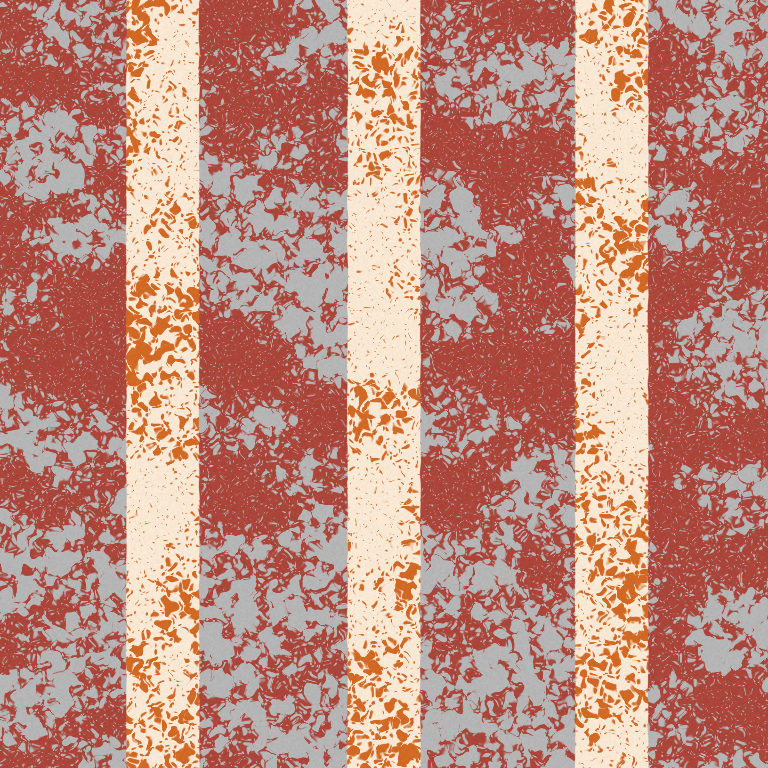
Reproduce this pattern procedurally as a WebGL 2 fragment shader.

```glsl
#version 300 es
precision highp float;
// Three cream stripes on brick red, both worn by ragged flecks: grey on the red,
// orange on the cream. Flecks are jittered, stretched ellipses in layered grids,
// with radii swelled by patch noise so that they gather into clusters.

uniform vec2 u_resolution;
out vec4 fragColor;

// Integer hash giving two values in 0..1
vec2 hash2(vec2 cell) {
  uvec2 v = uvec2(ivec2(cell)) * 1664525u + 1013904223u;
  v.x += v.y * 1664525u;
  v.y += v.x * 1664525u;
  v ^= v >> 16u;
  v.x += v.y * 1664525u;
  v.y += v.x * 1664525u;
  v ^= v >> 16u;
  return vec2(v & 65535u) / 65535.0;
}

float noise(vec2 p) {
  vec2 i = floor(p), f = fract(p);
  f = f * f * (3.0 - 2.0 * f);
  float low = mix(hash2(i).x, hash2(i + vec2(1, 0)).x, f.x);
  float high = mix(hash2(i + vec2(0, 1)).x, hash2(i + vec2(1, 1)).x, f.x);
  return mix(low, high, f.y);
}

// Cluster density from 0 (bare) to 1 (crowded)
float patches(vec2 p) {
  float n = 0.62 * noise(p) + 0.38 * noise(p * 2.3 + 17.0);
  return smoothstep(0.27, 0.73, n);
}

// Approximate distance to a layer of flecks; radius is in grid cells
float flecks(vec2 p, float scale, float radius, float seed) {
  vec2 q = p * scale + seed;
  vec2 home = floor(q);
  float lobes = 0.55 + 0.9 * noise(q * 2.7 + 31.0);
  float nearest = 1.0;
  for (int y = -1; y <= 1; y++) {
    for (int x = -1; x <= 1; x++) {
      vec2 cell = home + vec2(x, y);
      vec2 shape = hash2(cell + 401.0);
      vec2 d = q - cell - hash2(cell);
      float angle = 6.2832 * shape.x;
      float c = cos(angle), s = sin(angle);
      d = mat2(c, -s, s, c) * d * vec2(0.8, 1.25);
      float size = radius * lobes * (0.3 + 0.7 * shape.y);
      nearest = min(nearest, length(d) - size);
    }
  }
  return nearest / scale;
}

// Distance to the nearest stripe edge, negative inside the cream
float stripes(vec2 p) {
  float d = 1.0;
  for (float k = -1.0; k <= 1.0; k++) {
    float center = 0.5 + 0.2923 * k + 0.0042 * k * k;
    d = min(d, abs(p.x - center) - 0.0475);
  }
  return d + 0.0015 * (noise(p * vec2(20, 60) + 5.0) - 0.5);
}

float cover(float d) {
  float pixel = 0.8 / u_resolution.y;
  return 1.0 - smoothstep(-pixel, pixel, d);
}

void main() {
  vec2 p = gl_FragCoord.xy / u_resolution;

  // Bend the domain to roughen the fleck outlines
  vec2 bend = vec2(noise(p * 95.0 + 7.0), noise(p * 95.0 + 153.0)) - 0.5;
  vec2 w = p + 0.011 * bend + 0.1;

  // Grey flecks, in clusters wider than they are tall
  float crowd = patches(w * vec2(7.5, 11.0) + 40.0);
  float grey = flecks(w, 38.0, 0.64 * crowd, 10.0);
  grey = min(grey, flecks(w, 80.0, 0.1 + 0.46 * crowd, 200.0));
  grey = min(grey, flecks(w, 150.0, 0.12 + 0.22 * crowd, 500.0));

  // Orange flecks, smaller and sparser
  float scatter = patches(w * vec2(12.0, 9.0) + 90.0);
  float orange = flecks(w, 56.0, 0.54 * scatter, 700.0);
  orange = min(orange, flecks(w, 105.0, 0.1 + 0.32 * scatter, 900.0));

  vec3 field = mix(vec3(0.67, 0.27, 0.225), vec3(0.71, 0.71, 0.71), cover(grey));
  vec3 band = mix(vec3(0.975, 0.91, 0.83), vec3(0.82, 0.41, 0.14), cover(orange));
  vec3 color = mix(field, band, cover(stripes(p)));

  // Faint printed grain
  color += 0.025 * (hash2(floor(p * 400.0)).y - 0.5);
  fragColor = vec4(color, 1.0);
}
```
